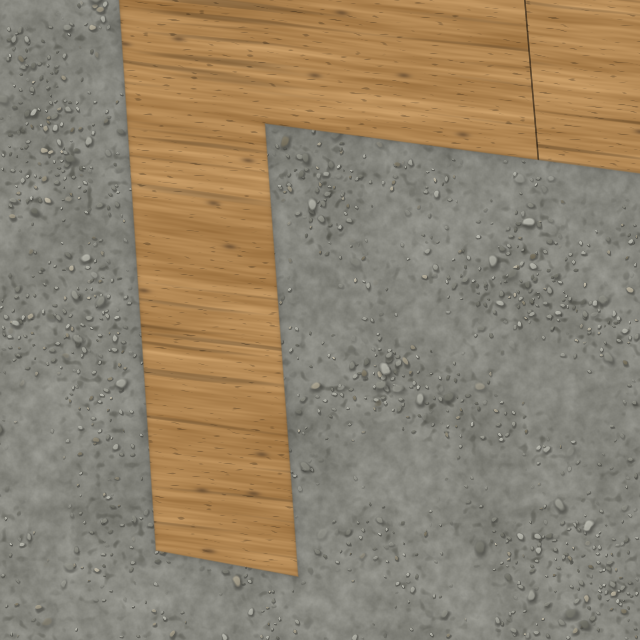
Give the GLSL for this texture, as a WebGL 1 fragment shader.

```glsl
precision highp float;
uniform vec2 u_resolution;

float hash(vec2 p) {
  return fract(sin(dot(p, vec2(127.1, 311.7))) * 43758.5);
}

vec2 hash2(vec2 p) {
  return vec2(hash(p), hash(p + 47.3));
}

float gradientAt(vec2 cell, vec2 offset) {
  float angle = 6.2832 * hash(cell);
  return dot(vec2(cos(angle), sin(angle)), offset);
}

float noise(vec2 p) {
  vec2 i = floor(p), f = fract(p);
  vec2 w = f * f * f * (f * (f * 6.0 - 15.0) + 10.0);
  vec2 x = vec2(1.0, 0.0);
  return mix(mix(gradientAt(i, f), gradientAt(i + x, f - x), w.x),
             mix(gradientAt(i + x.yx, f - x.yx), gradientAt(i + 1.0, f - 1.0), w.x), w.y);
}

float fbm(vec2 p) {
  float sum = 0.0, gain = 1.0;
  for (int i = 0; i < 4; i++) {
    sum += gain * noise(p);
    p = mat2(1.6, 1.2, -1.2, 1.6) * p + 7.1;
    gain *= 0.55;
  }
  return sum;
}

// Signed distance to a line, positive on the left of a -> b
float side(vec2 p, vec2 a, vec2 b) {
  vec2 d = normalize(b - a);
  return d.x * (p.y - a.y) - d.y * (p.x - a.x);
}

float clump(vec2 p, vec2 centre, vec2 radius) {
  vec2 d = (p - centre) / radius;
  return exp(-dot(d, d));
}

// Chance of finding gravel at a place
float crowding(vec2 p) {
  vec2 slanted = vec2(p.x, p.y + 0.35 * p.x);
  float c = 0.24 + 0.5 * noise(p * 9.0 + 3.0);
  c += 0.5 * clump(p, vec2(0.07, 0.79), vec2(0.07, 0.1));
  c += 0.5 * clump(slanted, vec2(0.64, 0.60), vec2(0.13, 0.05));
  c += 0.6 * clump(slanted, vec2(0.88, 0.83), vec2(0.15, 0.05));
  c += 0.5 * clump(p, vec2(0.5, 0.65), vec2(0.03, 0.04));
  c += 0.4 * clump(p, vec2(0.92, 0.09), vec2(0.1, 0.07));
  c += 0.3 * clump(p, vec2(0.1, 0.48), vec2(0.09, 0.1));
  c -= 0.3 * clump(p, vec2(0.88, 0.39), vec2(0.1, 0.06));
  return c - 0.25 * clump(p, vec2(0.68, 0.25), vec2(0.14, 0.07));
}

// One size of gravel: a dark hollow with a lit stone inside
vec3 scatter(vec3 col, vec2 p, float cells, float amount) {
  vec2 home = floor(p * cells);
  for (int j = -1; j <= 1; j++) {
    for (int i = -1; i <= 1; i++) {
      vec2 cell = home + vec2(float(i), float(j));
      vec2 seed = cell + cells * 1.7;
      vec2 centre = cell + 0.1 + 0.8 * hash2(seed);
      float present = smoothstep(0.0, 0.12, crowding(centre / cells) * amount - hash(seed + 9.2));
      float angle = 6.2832 * hash(seed + 21.0), shade = hash(seed + 33.0);
      vec2 d = p * cells - centre;
      d += 0.1 * vec2(noise(p * cells * 2.5), noise(p * cells * 2.5 + 19.0));
      mat2 turn = mat2(cos(angle), sin(angle), -sin(angle), cos(angle));
      vec2 size = mix(vec2(0.16, 0.11), vec2(0.34, 0.23), hash(seed + 5.0));
      float stone = length(turn * d / size);
      float hollow = length(turn * (d + vec2(-0.06, 0.11)) / (size * 1.3));
      vec3 tint = mix(vec3(0.43, 0.43, 0.39), vec3(0.76, 0.76, 0.72), shade);
      tint += vec3(0.03, 0.0, -0.04) * step(0.8, hash(seed + 71.0));
      col = mix(col, vec3(0.27, 0.27, 0.25), 0.65 * present * (1.0 - smoothstep(0.5, 1.3, hollow)));
      col = mix(col, tint - 0.06 * d.x + 0.15 * d.y, 0.85 * present * (1.0 - smoothstep(0.55, 1.1, stone)));
    }
  }
  return col;
}

vec3 concrete(vec2 p) {
  vec3 col = vec3(0.525, 0.525, 0.495) + 0.06 * fbm(p * 7.0) + 0.07 * fbm(p * 42.0);
  col -= 0.13 * smoothstep(0.15, 0.55, noise(p * 75.0)) * clamp(crowding(p) * 2.0, 0.2, 1.0);
  col = scatter(col, p, 85.0, 0.75);
  col = scatter(col, p, 52.0, 0.75);
  return scatter(col, p, 31.0, 0.5);
}

vec3 timber(vec2 p, float plank) {
  vec2 q = vec2(p.x - 0.12 * p.y, p.y + 0.12 * p.x) + plank * vec2(3.7, 1.3);
  q.y += 0.004 * noise(q * vec2(5.0, 9.0));
  float grain = 0.5 * noise(q * vec2(1.5, 16.0)) + 0.6 * noise(q * vec2(3.0, 55.0));
  grain += 0.5 * noise(q * vec2(5.0, 125.0)) + 0.35 * noise(q * vec2(14.0, 240.0));
  vec3 col = vec3(0.69, 0.522, 0.32) + grain * vec3(0.15, 0.145, 0.13);
  // Dark streaks and short pores
  float streak = smoothstep(0.2, 0.5, noise(q * vec2(2.2, 90.0) + 31.0));
  float pore = smoothstep(0.32, 0.55, noise(q * vec2(48.0, 230.0) + 11.0));
  col *= 1.0 - 0.2 * streak - 0.22 * pore;
  // Sparse flecks
  vec2 g = q * vec2(9.0, 13.0), cell = floor(g);
  vec2 d = (fract(g) - 0.2 - 0.6 * hash2(cell)) / vec2(0.09, 0.05);
  float fleck = step(0.6, hash(cell + 13.0)) * exp(-dot(d, d));
  return mix(col, vec3(0.36, 0.27, 0.18), 0.65 * fleck);
}

void main() {
  vec2 p = gl_FragCoord.xy / u_resolution;
  // Upright board joined to a board running off the top right
  float left = side(p, vec2(0.186, 1.0), vec2(0.2435, 0.14));
  float foot = side(p, vec2(0.2435, 0.14), vec2(0.466, 0.099));
  float right = side(p, vec2(0.466, 0.099), vec2(0.414, 0.807));
  float under = side(p, vec2(0.414, 0.807), vec2(1.0, 0.729));
  float board = min(min(left, foot), max(right, under));
  float seam = side(p, vec2(0.82, 1.0), vec2(0.841, 0.753));

  vec3 ground = concrete(p) * (1.0 - 0.16 * exp(min(board, 0.0) * 180.0));
  vec3 wood = timber(p, step(0.0, seam));
  wood *= 1.0 - 0.5 * (1.0 - smoothstep(0.0004, 0.0022, abs(seam)));
  wood *= 1.0 - 0.12 * exp(-max(board, 0.0) * 350.0);
  gl_FragColor = vec4(mix(ground, wood, smoothstep(-0.0016, 0.0016, board)), 1.0);
}
```
